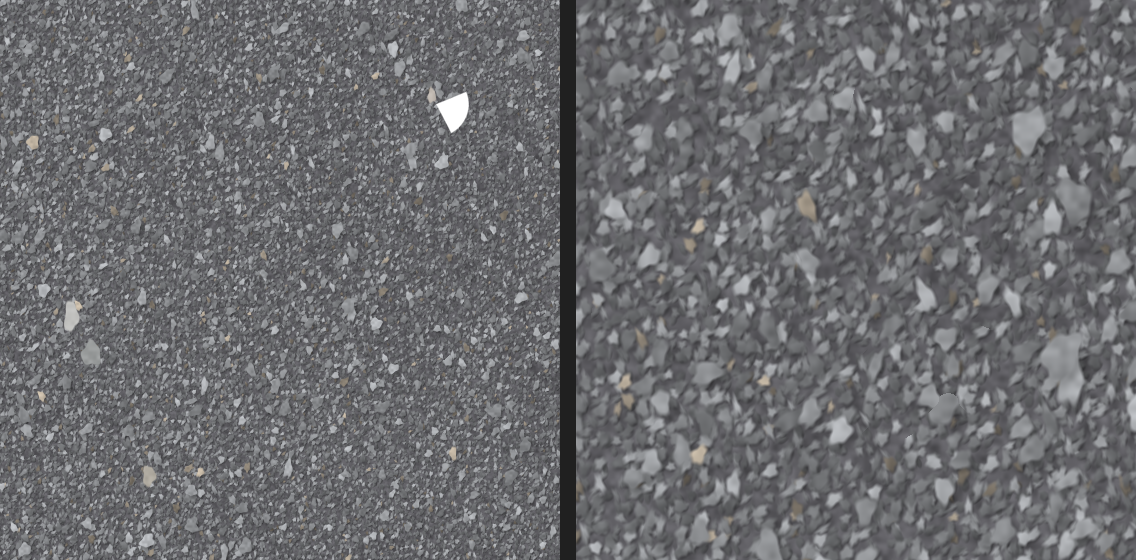
Left, the full canvas; right, a detail of the centre.
Give the GLSL for this texture, as a three.js fragment shader.

```glsl
varying vec2 vUv;

float hash(vec2 p) {
  return fract(sin(dot(p, vec2(127.1, 311.7))) * 43758.5453);
}

float noise(vec2 p) {
  vec2 i = floor(p);
  vec2 f = fract(p);
  f = f * f * (3.0 - 2.0 * f);
  return mix(mix(hash(i), hash(i + vec2(1.0, 0.0)), f.x),
             mix(hash(i + vec2(0.0, 1.0)), hash(i + 1.0), f.x), f.y);
}

vec2 rotate(vec2 p, float angle) {
  float c = cos(angle);
  float s = sin(angle);
  return vec2(c * p.x - s * p.y, s * p.x + c * p.y);
}

// Radius of an angular pebble whose outline lies near 1
float pebble(vec2 q, float seed) {
  float a = atan(q.y, q.x);
  return length(q) * (1.0 + 0.13 * sin(3.0 * a + seed * 40.0) + 0.09 * sin(5.0 * a + seed * 91.0));
}

// Scatters one size of stone over the ground, each with a shadow at its lower right
vec3 addStones(vec3 ground, vec2 uv, float density, float share, float darkest, float lightest) {
  vec2 p = uv * density;
  vec2 cell = floor(p);
  for (int y = -1; y <= 1; y++) {
    for (int x = -1; x <= 1; x++) {
      vec2 id = cell + vec2(float(x), float(y));
      vec2 key = id + density * 1.37;
      float seed = hash(key + 5.3);
      if (hash(key + 17.9) > share) continue;

      vec2 centre = id + 0.5 + 0.8 * (vec2(hash(key), hash(key + 31.7)) - 0.5);
      vec2 halfSize = vec2(mix(0.2, 0.38, hash(key + 47.1)), mix(0.36, 0.58, seed));
      float tilt = 0.3 + 1.7 * (hash(key + 63.5) - 0.5);
      vec2 offset = p - centre;
      vec2 q = rotate(offset, tilt) / halfSize;
      vec2 shadowQ = rotate(offset - vec2(0.13, -0.14), tilt) / halfSize;

      float soft = 0.0013 * density / halfSize.x;
      float mask = 1.0 - smoothstep(1.0 - soft, 1.0 + soft, pebble(q, seed));
      float shadow = 1.0 - smoothstep(0.6, 1.4, length(shadowQ));

      float tone = mix(darkest, lightest, pow(hash(key + 79.3), 1.5));
      tone += 0.07 * dot(offset, vec2(-0.6, 0.8));
      tone += 0.12 * (noise(uv * 210.0 + seed * 50.0) - 0.5);
      vec3 tint = mix(vec3(0.985, 1.0, 1.02), vec3(1.07, 1.0, 0.9), step(0.94, hash(key + 97.7)));
      ground = mix(ground * (1.0 - 0.2 * shadow), tone * tint, mask);
    }
  }
  return ground;
}

// Lays a single pale stone at a chosen place
vec3 addPaleStone(vec3 ground, vec2 uv, vec2 centre, vec2 halfSize, vec3 colour) {
  vec2 q = rotate(uv - centre, 0.05) / halfSize;
  float soft = 0.0015 / halfSize.x;
  float mask = 1.0 - smoothstep(1.0 - soft, 1.0 + soft, pebble(q, centre.x));
  return mix(ground, colour + 0.08 * (noise(uv * 130.0) - 0.5), mask);
}

void main() {
  // Dark binder with fine grit
  float grit = 0.6 * noise(vUv * 170.0) + 0.4 * noise(vUv * 290.0 + 9.0);
  float patches = noise(vUv * 7.0) - 0.5;
  float binder = 0.365 + 0.2 * (grit - 0.5) + 0.025 * patches;
  vec3 colour = binder * vec3(0.99, 0.98, 1.03);

  // Stones from fine to coarse, thinning towards the right
  float spread = mix(1.2, 0.8, vUv.x) + 0.3 * patches;
  colour = addStones(colour, vUv, 155.0, 0.75, 0.36, 0.62);
  colour = addStones(colour, vUv, 108.0, 0.62 * spread, 0.39, 0.71);
  colour = addStones(colour, vUv, 62.0, 0.23 * spread, 0.43, 0.74);
  colour = addStones(colour, vUv, 36.0, 0.06 * spread, 0.5, 0.75);

  // Few conspicuous stones
  colour = addPaleStone(colour, vUv, vec2(0.127, 0.435), vec2(0.012, 0.027), vec3(0.76, 0.76, 0.75));
  colour = addPaleStone(colour, vUv, vec2(0.163, 0.368), vec2(0.017, 0.021), vec3(0.6, 0.61, 0.61));
  colour = addPaleStone(colour, vUv, vec2(0.266, 0.15), vec2(0.011, 0.018), vec3(0.69, 0.67, 0.63));
  colour = addPaleStone(colour, vUv, vec2(0.771, 0.829), vec2(0.007, 0.013), vec3(0.75, 0.72, 0.69));

  // White chip shaped as a sector of a disc
  vec2 chip = rotate(vUv - vec2(0.779, 0.814), 0.35);
  float chipEdge = max(length(chip) - 0.058, abs(chip.y) * cos(0.742) - chip.x * sin(0.742));
  colour = mix(colour, vec3(1.0), 1.0 - smoothstep(-0.0015, 0.0015, chipEdge));

  gl_FragColor = vec4(colour, 1.0);
}
```
